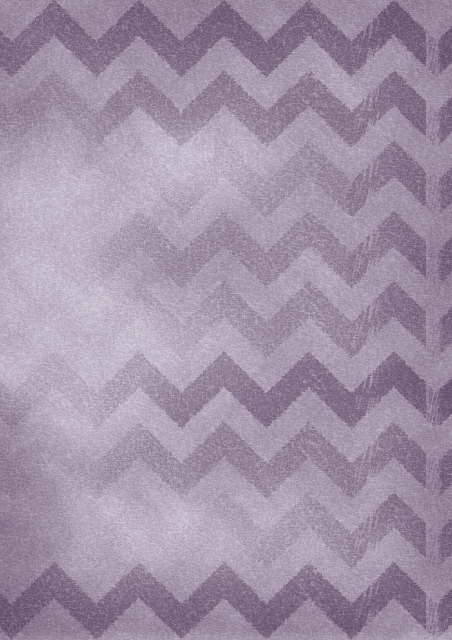
Give the GLSL for this pattern, as a WebGL 2 fragment shader.

```glsl
#version 300 es
precision highp float;
uniform vec2 u_resolution;
out vec4 outColor;

const float ASPECT = 1.414;      // sheet height in sheet widths
const float ZIG_WIDTH = 0.188;   // peak to peak
const float FIRST_PEAK = 0.1195;
const float SLOPE = 0.98;
const float ROW_STEP = 0.1553;
const float BAND_HEIGHT = 0.078;
const float LAST_ROW = 8.0;
const float INK_DEPTH = 0.47;
const float GRAIN = 0.62;
const float ROUGHNESS = 0.007;   // raggedness of the band edges
const vec3 INK = vec3(0.42, 0.34, 0.45);
const vec3 PAPER = vec3(0.77, 0.73, 0.79);
const float ROW_INK[9] = float[9](0.86, 0.72, 0.48, 0.52, 0.55, 0.90, 0.60, 0.44, 0.84);
// faded areas: centre, radii
const vec4 FADES[6] = vec4[6](
    vec4(0.30, 0.75, 0.24, 0.12), vec4(0.10, 0.47, 0.18, 0.17),
    vec4(0.42, 0.37, 0.20, 0.09), vec4(0.40, 1.17, 0.24, 0.09),
    vec4(0.06, 0.74, 0.15, 0.12), vec4(0.18, 0.90, 0.15, 0.11));

vec2 hash2(vec2 p) {
    return fract(sin(vec2(dot(p, vec2(127.1, 311.7)), dot(p, vec2(269.5, 183.3)))) * 4375.85);
}

// distances to the nearest and second nearest cell points
vec2 cells(vec2 p) {
    vec2 base = floor(p), f = fract(p), nearest = vec2(9.0);
    for (int j = -1; j <= 1; j++)
    for (int i = -1; i <= 1; i++) {
        vec2 o = vec2(i, j);
        float d = length(o + hash2(base + o) - f);
        if (d < nearest.x) nearest = vec2(d, nearest.x);
        else nearest.y = min(nearest.y, d);
    }
    return nearest;
}

// soft clouds from layered, warped sines, about -1 to 1
float clouds(vec2 p) {
    float sum = 0.0, gain = 0.5;
    for (int i = 0; i < 6; i++) {
        p += 0.6 * sin(p.yx * 1.3 + float(i));
        sum += gain * sin(p.x) * sin(p.y + 1.0);
        p = mat2(1.5, 1.1, -1.1, 1.5) * p + 2.3;
        gain *= 0.68;
    }
    return sum;
}

float fadeAmount(vec2 p) {
    float sum = 0.0;
    for (int i = 0; i < 6; i++) {
        vec2 q = (p - FADES[i].xy) / FADES[i].zw;
        sum += exp(-dot(q, q));
    }
    return min(sum, 1.0);
}

void main() {
    // x from the left, y down from the top, in sheet widths
    vec2 uv = gl_FragCoord.xy / u_resolution;
    vec2 p = vec2(uv.x, (1.0 - uv.y) * ASPECT);
    float soft = 1.0 / u_resolution.x;

    // paper surface: clouds, lying fibres and fine specks
    float mottle = clouds(p * 11.0);
    float patches = clouds(p * vec2(38.0, 46.0) + 7.0);
    float fade = clamp(fadeAmount(p + 0.02 * mottle) + 0.16 * mottle, 0.0, 1.0);
    float fibre = cells(p * vec2(85.0, 210.0) + 0.8 * patches).x;
    float speck = cells(p * vec2(250.0, 310.0) + 3.0).x;
    float thread = cells(p * vec2(170.0, 95.0) + patches).x;
    float grain = 0.34 * fibre + 0.40 * speck + 0.26 * thread - 0.46;

    // chevron bands
    float zig = abs(fract((p.x - FIRST_PEAK) / ZIG_WIDTH + 0.5) - 0.5) * ZIG_WIDTH * SLOPE;
    float fromBand = p.y - zig - 0.5 * BAND_HEIGHT;
    float row = floor(fromBand / ROW_STEP + 0.5);
    float edge = (abs(fromBand - row * ROW_STEP) - 0.5 * BAND_HEIGHT) * 0.71;
    edge += ROUGHNESS * grain;
    float band = 1.0 - smoothstep(-1.3 * soft, 1.3 * soft, edge);
    band *= step(0.0, row) * step(row, LAST_ROW);

    // ink left in each row: more at the right, less in faded areas
    float ink = ROW_INK[int(clamp(row, 0.0, LAST_ROW))];
    ink += 0.26 * (p.x - 0.42) - 0.26 * fade + 0.14 * mottle + 0.12 * patches;
    float ragged = p.x + 0.004 * sin(p.y * 90.0) + 0.006 * patches;
    ink = mix(ink, max(ink, 0.74 + 0.1 * patches), smoothstep(0.765, 0.78, ragged));
    float middleRow = step(0.5, row) * step(row, 7.5);
    ink -= 0.22 * (1.0 - smoothstep(0.19, 0.25, ragged)) * middleRow;

    // scratches, chips and a torn column that recur in every row
    vec2 local = vec2(p.x, p.y - row * ROW_STEP);
    float streak = cells(vec2(local.x * 130.0 + local.y * 30.0, local.y * 16.0)).x;
    float scratched = exp(-pow((local.x - 0.815) / 0.028, 2.0));
    ink -= scratched * (1.0 - smoothstep(0.1, 0.5, streak)) * 0.6;
    float chip = cells(local * 60.0 + 0.5 * patches).x;
    float chipped = exp(-pow((local.x - 0.69) / 0.03, 2.0));
    ink -= chipped * (1.0 - smoothstep(0.1, 0.4, chip)) * 0.45;
    float torn = smoothstep(0.941, 0.944, local.x) * (1.0 - smoothstep(0.965, 0.98, local.x));
    ink -= torn * (0.35 + 0.4 * smoothstep(0.2, 0.5, streak));

    // worn ink: a thin stain, speckled cover and fine upright cracks
    float wear = 0.46 + 1.2 * grain;
    float speckled = smoothstep(wear - 0.40, wear + 0.50, ink);
    float cover = clamp(ink, 0.0, 1.0) * mix(0.40, 1.0, speckled);
    vec2 crackCell = cells(p * vec2(78.0, 36.0) + 0.25 * sin(p.yx * 110.0));
    float crack = 1.0 - smoothstep(0.0, 0.11, crackCell.y - crackCell.x);
    cover *= 1.0 - 0.45 * crack * smoothstep(-0.4, 0.5, patches + mottle);

    // tone: 0 is ink, 1 is pale paper
    float border = min(min(p.x, 1.0 - p.x), min(p.y, ASPECT - p.y));
    float tone = 0.71 + 0.30 * fade + 0.07 * mottle + 0.06 * patches + GRAIN * grain;
    tone -= 0.20 * (1.0 - smoothstep(0.0, 0.20, border)) * (1.0 - 0.6 * fade);
    tone -= 0.14 * smoothstep(0.88, 1.25, p.y) * (1.0 - smoothstep(0.05, 0.3, p.x));
    tone += 0.16 * (1.0 - smoothstep(0.0, 0.025, ASPECT - p.y));
    tone -= INK_DEPTH * band * cover;
    outColor = vec4(mix(INK, PAPER, clamp(tone, -0.2, 1.3)), 1.0);
}
```
